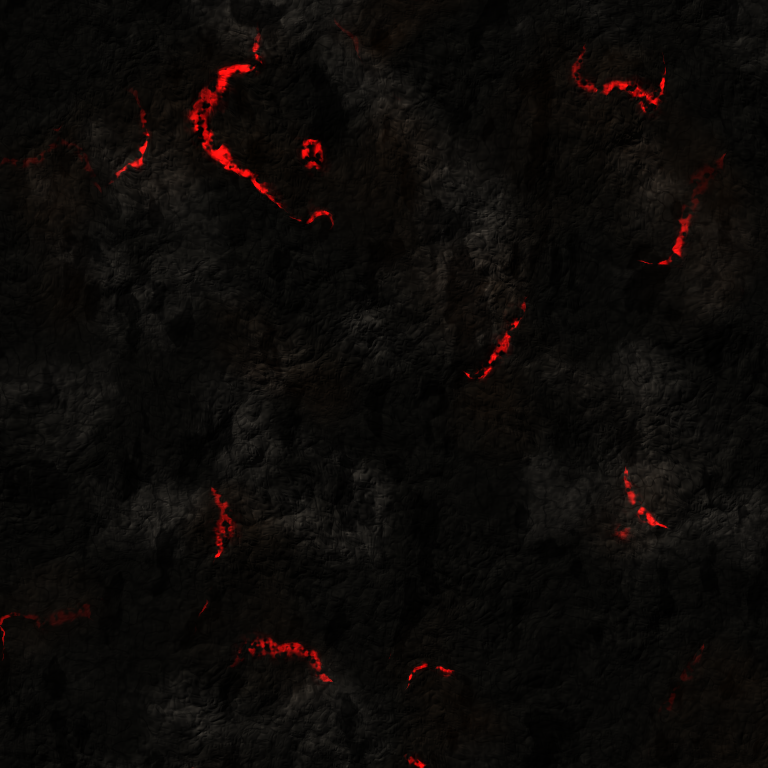
A three.js fragment shader for this texture:

```glsl
// Charred, finely cracked rock with ashen patches and sparse glowing red lava veins.
varying vec2 vUv;

const vec3 CHAR_COLOR = vec3(0.030, 0.028, 0.023);
const vec3 ASH_COLOR = vec3(0.094, 0.087, 0.077);
const vec3 SCORCH_COLOR = vec3(0.030, 0.012, 0.001);
const vec3 LAVA_COLOR = vec3(0.95, 0.035, 0.035);
const vec2 LIGHT_DIR = vec2(-0.6, 0.8);
const float RELIEF_STEP = 0.0018;
const float RELIEF_GAIN = 0.032;
const float CRACK_SCALE = 15.0;
const float CRACKLE_SCALE = 75.0;
const float ASH_SCALE = 7.5;
const float ZONE_SCALE = 9.5;
const float VEIN_SCALE = 8.5;
const float VEIN_WIDTH = 0.0095;
const float FLAKE_SCALE = 135.0;
const mat2 OCTAVE_TURN = mat2(0.8, 0.6, -0.6, 0.8);

float hash(vec2 p) {
  vec3 q = fract(p.xyx * 0.1031);
  q += dot(q, q.yzx + 33.33);
  return fract((q.x + q.y) * q.z);
}

float noise(vec2 p) {
  vec2 cell = floor(p);
  vec2 f = fract(p);
  f = f * f * (3.0 - 2.0 * f);
  float low = mix(hash(cell), hash(cell + vec2(1.0, 0.0)), f.x);
  float high = mix(hash(cell + vec2(0.0, 1.0)), hash(cell + 1.0), f.x);
  return mix(low, high, f.y);
}

float fbm(vec2 p) {
  float sum = 0.0;
  float amplitude = 0.5;
  for (int i = 0; i < 5; i++) {
    sum += amplitude * noise(p);
    p = OCTAVE_TURN * p * 2.03 + 17.3;
    amplitude *= 0.5;
  }
  return sum / 0.97;
}

vec2 warp(vec2 p, float scale, float amount) {
  return p + amount * (vec2(fbm(p * scale + 5.2), fbm(p * scale + 61.7)) - 0.5);
}

// Creased height field: folded noise gives sharp, wandering cracks.
float rockHeight(vec2 p) {
  float sum = 0.0;
  float amplitude = 0.42;
  p = OCTAVE_TURN * p * CRACK_SCALE;
  for (int i = 0; i < 5; i++) {
    sum += amplitude * abs(2.0 * noise(p) - 1.0);
    p = OCTAVE_TURN * p * 2.0 + 9.1;
    amplitude *= 0.55;
  }
  return sum;
}

float veinField(vec2 p) {
  vec2 q = OCTAVE_TURN * p * VEIN_SCALE + 31.0;
  return mix(noise(q), noise(q * 2.1 + 7.0), 0.25) - 0.5;
}

// Veins follow a noise contour, at an even width that tapers at the rim of each hot zone.
float veinGlow(vec2 p, float zone) {
  const vec2 d = vec2(0.002, 0.0);
  float field = veinField(p);
  vec2 gradient = vec2(veinField(p + d.xy), veinField(p + d.yx)) - field;
  float reach = abs(field) * d.x / max(length(gradient), 0.8 * d.x);
  float width = 0.0008 + VEIN_WIDTH * zone;
  float core = 1.0 - smoothstep(0.3 * width, width, reach);
  float halo = 1.0 - smoothstep(0.5 * width, 2.2 * width, reach);
  return (core + 0.1 * halo) * smoothstep(0.0, 0.2, zone);
}

void main() {
  vec2 p = vUv + 3.0;
  vec2 folded = warp(p, 6.0, 0.07);

  // Embossed relief, uneven in strength
  float slope = (rockHeight(folded) - rockHeight(folded + LIGHT_DIR * RELIEF_STEP)) / RELIEF_STEP;
  float roughness = mix(0.3, 1.3, noise(folded * 11.0 + 3.0));
  float shade = clamp(1.0 + RELIEF_GAIN * roughness * slope, 0.2, 2.2);

  // Char with ash patches
  float ash = smoothstep(0.5, 0.78, fbm(folded * ASH_SCALE + 40.0));
  float grain = 0.75 + 0.5 * noise(p * 210.0);
  vec3 color = mix(CHAR_COLOR, ASH_COLOR, ash) * shade * grain;

  // Fine crackle lines and jagged upright pits
  float crackle = abs(noise(warp(p, 30.0, 0.02) * CRACKLE_SCALE) - 0.5);
  color *= mix(0.65, 1.06, smoothstep(0.0, 0.14, crackle));
  float pit = smoothstep(0.6, 0.68, fbm(folded * vec2(34.0, 18.0) + 77.0));
  color *= 1.0 - 0.6 * pit;

  // Warm scorching around the hot zones
  float heat = noise(OCTAVE_TURN * folded * ZONE_SCALE + 13.0);
  color += SCORCH_COLOR * smoothstep(0.45, 0.9, heat) * shade * fbm(folded * 14.0);

  // Broken, flaky lava, from dull to bright
  vec2 ragged = warp(folded, 26.0, 0.03);
  float zone = smoothstep(0.6, 0.88, heat);
  vec2 chip = OCTAVE_TURN * p * FLAKE_SCALE;
  float flakes = smoothstep(0.3, 0.66, mix(noise(chip), noise(chip * 2.1 + 5.0), 0.35));
  float brightness = mix(0.12, 1.0, smoothstep(0.3, 0.72, noise(p * 9.0 + 90.0)));
  float glow = veinGlow(ragged, zone) * flakes * brightness;
  color += LAVA_COLOR * glow * mix(0.7, 1.2, clamp(shade - 0.5, 0.0, 1.0));

  gl_FragColor = vec4(color, 1.0);
}
```
